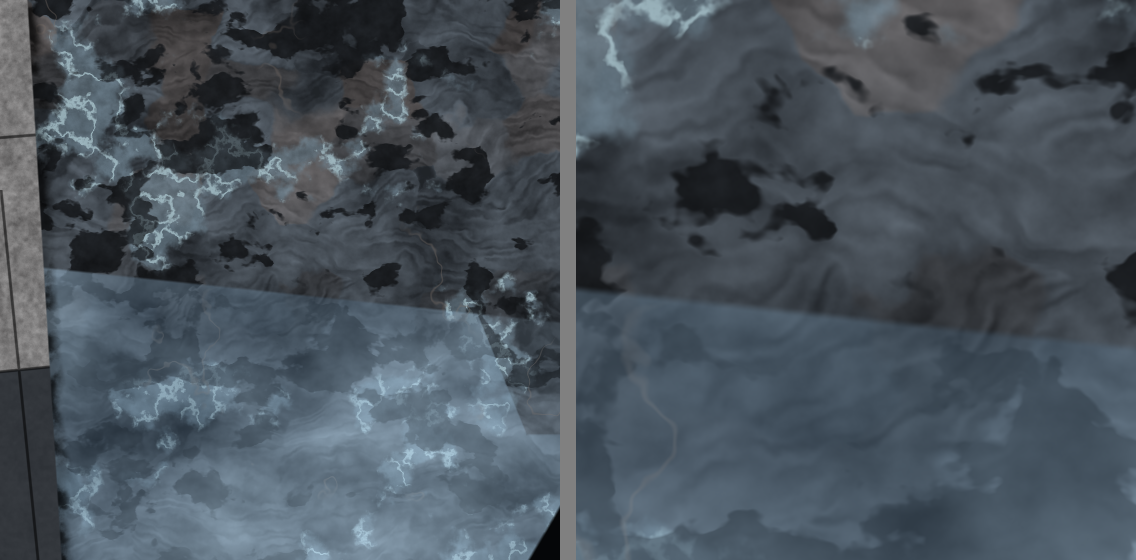
Left, the full canvas; right, a detail of the centre.
A Shadertoy shader for this texture:

```glsl
// Polished blue-grey granite slab beside paving tiles, with a pale reflection over its lower half.

const vec3 STONE_DARK  = vec3(0.145, 0.162, 0.182);
const vec3 STONE_LIGHT = vec3(0.345, 0.382, 0.420);
const vec3 BROWN       = vec3(0.300, 0.272, 0.262);
const vec3 BLACK_MICA  = vec3(0.085, 0.094, 0.106);
const vec3 BLUE_FLASH  = vec3(0.400, 0.475, 0.525);
const vec3 ICE         = vec3(0.700, 0.810, 0.840);
const vec3 TAN_VEIN    = vec3(0.480, 0.435, 0.405);
const vec3 SKY_SHEEN   = vec3(0.212, 0.262, 0.302);
const vec3 TILE_LIGHT  = vec3(0.480, 0.475, 0.475);
const vec3 TILE_DARK   = vec3(0.195, 0.210, 0.230);

float hash(vec2 p) {
    vec3 q = fract(p.xyx * 0.1031);
    q += dot(q, q.yzx + 33.33);
    return fract((q.x + q.y) * q.z);
}

mat2 rotation(float a) {
    return mat2(cos(a), sin(a), -sin(a), cos(a));
}

float noise(vec2 p) {
    vec2 i = floor(p), f = fract(p);
    f = f * f * (3.0 - 2.0 * f);
    return mix(mix(hash(i), hash(i + vec2(1, 0)), f.x),
               mix(hash(i + vec2(0, 1)), hash(i + vec2(1, 1)), f.x), f.y);
}

float fbm(vec2 p) {
    float sum = 0.0, amp = 0.5;
    for (int k = 0; k < 5; k++) {
        sum += amp * noise(p);
        p = rotation(0.6) * p * 2.03 + 17.3;
        amp *= 0.5;
    }
    return sum / 0.96875;
}

float edge(float d, float softness) {
    return smoothstep(-softness, softness, d);
}

// Blended crystal cells: x = tone, y = warmth, z = cleavage streaks
vec3 crystals(vec2 p) {
    vec2 base = floor(p);
    vec4 sum = vec4(0.0);
    for (int j = -1; j <= 1; j++)
    for (int i = -1; i <= 1; i++) {
        vec2 id = base + vec2(i, j);
        vec2 seed = vec2(hash(id + 3.1), hash(id + 47.7));
        vec2 d = p - id - 0.15 - 0.7 * seed;
        float angle = (hash(id + 91.3) - 0.35) * 1.5;
        float streak = noise(rotation(-angle) * d * vec2(2.5, 15.0) + seed * 90.0);
        float weight = exp(-24.0 * dot(d, d));
        sum += weight * vec4(hash(id + 11.9), hash(id + 71.2), streak, 1.0);
    }
    return sum.xyz / max(sum.w, 1e-6);
}

vec3 granite(vec2 p, float sheen) {
    vec2 warp = vec2(fbm(p * 11.0 + 5.0), fbm(p * 11.0 + 38.0)) - 0.5;
    vec3 cell = crystals((p + 0.09 * warp) * vec2(8.0, 10.0));
    float fine = fbm(p * 55.0);

    // Feldspar body
    float tone = 0.5 + 0.55 * (cell.x - 0.5) + 0.45 * (cell.z - 0.5)
               + 1.1 * (fbm(p * 9.0 + 60.0) - 0.5) + 0.5 * (fine - 0.5);
    vec3 col = mix(STONE_DARK, STONE_LIGHT, clamp(tone, -0.1, 1.3));
    float warmth = smoothstep(0.45, 0.9, cell.y) * smoothstep(0.3, 0.8, p.y);
    col = mix(col, BROWN * (0.6 + 0.75 * tone), 0.7 * warmth);

    // Dark mineral grains in clusters
    float cluster = 0.25 * (noise(p * 5.0 + 20.0) - 0.5);
    float grain = fbm((p + 0.03 * warp) * vec2(13.0, 18.0) + 80.0) + cluster;
    float mica = smoothstep(0.565, 0.62, grain - 0.02 * sheen);
    col = mix(col, BLACK_MICA * (0.6 + 0.8 * fine), mica * mix(0.92, 0.65, sheen));

    // Pale blue flashes with bright broken ridges
    float patchy = noise(p * 7.0 + 131.0) + 0.9 * (fbm(p * 20.0 + 9.0) - 0.5);
    float flash = smoothstep(0.68, 0.86, patchy) * (1.0 - 0.7 * mica);
    float ridge = 1.0 - abs(2.0 * fbm(p * 27.0 + 44.0) - 1.0);
    col = mix(col, BLUE_FLASH * (0.75 + 0.5 * fine), 0.75 * flash);
    col = mix(col, ICE, 0.7 * flash * smoothstep(0.86, 0.99, ridge));

    // Thin tan veins
    float vein = 1.0 - smoothstep(0.0, 0.014, abs(fbm(p * 6.0 + 200.0) - 0.5));
    col = mix(col, TAN_VEIN, 0.35 * vein * smoothstep(0.6, 0.8, noise(p * 6.0 + 310.0)));

    // Reflected sky
    float cloud = 0.5 * (fbm(p * vec2(4.0, 7.0) + 150.0) - 0.5);
    vec3 reflected = col * 0.6 + SKY_SHEEN + cloud * vec3(0.9, 1.0, 1.05);
    return mix(col, reflected, sheen);
}

vec3 paving(vec2 p) {
    float speckle = 0.6 * fbm(p * 110.0) + 0.4 * fbm(p * 18.0) - 0.5;
    float lit = edge(p.y - 0.336 - 0.1 * p.x, 0.002);
    vec3 col = mix(TILE_DARK + 0.06 * speckle, TILE_LIGHT + 0.4 * speckle, lit);
    float upright = abs(p.x - 0.068 + 0.1 * p.y) + step(0.66, p.y);
    float level = min(abs(p.y - 0.754 - 0.08 * p.x), abs(p.y - 0.336 - 0.1 * p.x));
    float joint = 1.0 - smoothstep(0.001, 0.004, min(upright, level));
    return mix(col, col * 0.45, joint);
}

void mainImage(out vec4 fragColor, in vec2 fragCoord) {
    vec2 p = fragCoord / iResolution.xy;

    // Outline of the reflection
    float top = edge(0.53 - 0.106 * p.x - p.y, 0.003);
    float right = edge(0.853 + 0.409 * (0.44 - p.y) - p.x, 0.003);
    float sheen = max(top * right, edge(0.225 - p.y, 0.004));
    sheen = max(sheen, 0.3 * top);

    // Slab with its blotched, shaded left rim
    float inset = p.x - 0.110 + 0.061 * p.y;
    float rim = 1.0 - smoothstep(0.004, 0.028, inset + 0.02 * (fbm(p * 30.0) - 0.5));
    vec3 slab = granite(p, sheen);
    slab *= 1.0 - rim * (0.25 + 0.5 * smoothstep(0.4, 0.65, fbm(p * 26.0 + 7.0)));

    vec3 col = mix(paving(p), slab, edge(inset, 0.002));
    float shadow = edge(p.x - 0.944 - 0.59 * p.y, 0.004);
    fragColor = vec4(mix(col, vec3(0.02, 0.025, 0.03), shadow), 1.0);
}
```
